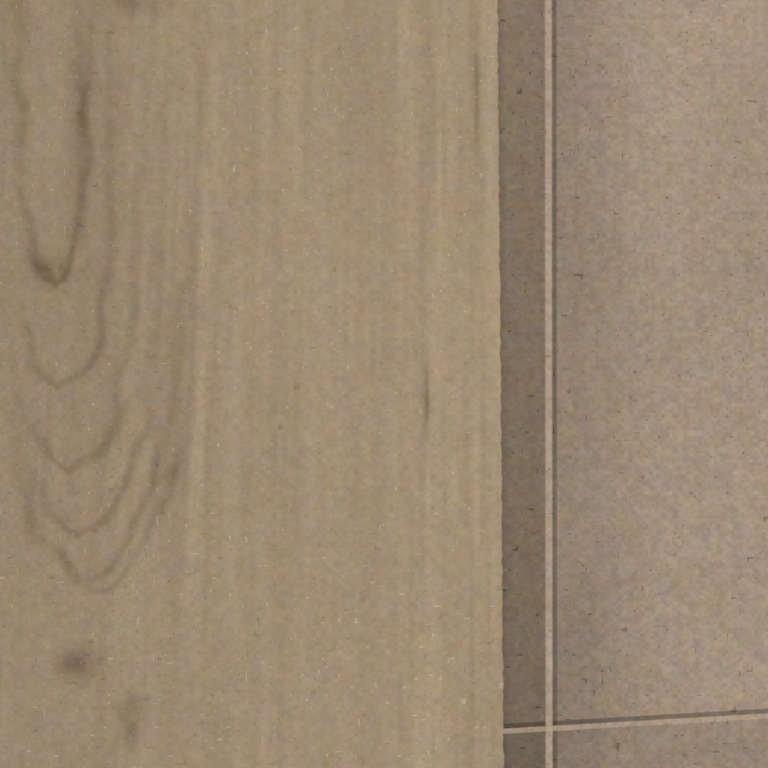
A three.js fragment shader for this texture:

```glsl
// Pale oak board with arched grain, lying beside stone tiles with thin grout lines.
varying vec2 vUv;

const vec3 OAK = vec3(0.625, 0.55, 0.452);
const vec3 GRAIN = vec3(0.43, 0.36, 0.29);
const vec3 STONE = vec3(0.63, 0.558, 0.487);
const vec3 SHADE = vec3(0.485, 0.425, 0.36);
const vec3 GROUT = vec3(0.70, 0.62, 0.54);

float hash(vec2 p) {
  return fract(sin(dot(p, vec2(127.1, 311.7))) * 43758.5453);
}

float noise(vec2 p) {
  vec2 i = floor(p), f = fract(p);
  f = f * f * (3.0 - 2.0 * f);
  return mix(mix(hash(i), hash(i + vec2(1.0, 0.0)), f.x),
             mix(hash(i + vec2(0.0, 1.0)), hash(i + 1.0), f.x), f.y);
}

float fbm(vec2 p) {
  float sum = 0.0, gain = 0.5;
  for (int i = 0; i < 4; i++) {
    sum += gain * noise(p);
    p = p * 2.03 + 17.3;
    gain *= 0.5;
  }
  return sum / 0.9375;
}

// Soft line of a given half width around zero distance
float band(float d, float width) {
  return 1.0 - smoothstep(width * 0.4, width, abs(d));
}

// Soft elliptic mark
float blot(vec2 p, vec2 centre, vec2 size) {
  vec2 q = (p - centre) / size;
  return exp(-dot(q, q));
}

// One growth ring: pointed at the apex, upright further up
float arch(vec2 p, vec2 apex, float spread, float rise, float leftFade) {
  float t = p.y - apex.y;
  float dx = p.x - apex.x;
  float reach = spread * t / (abs(t) + rise);
  float line = exp(-pow((abs(dx) - reach) / 0.009, 2.0));
  float fade = dx < 0.0 ? exp(-max(t, 0.0) * leftFade) : exp(-max(t, 0.0) * 2.3);
  return line * fade * smoothstep(-0.025, 0.0, t);
}

float rings(vec2 p) {
  vec2 q = p + 0.022 * (vec2(noise(p * vec2(28.0, 20.0)), noise(p * 24.0 + 9.0)) - 0.5);
  float sum = 0.0;
  for (int i = 0; i < 6; i++) {
    float k = float(i);
    vec2 apex = vec2(0.07 + 0.011 * k, 0.63 - 0.155 * k + 0.015 * k * k);
    float leftFade = i == 0 ? 2.0 : 9.0;
    sum += arch(q, apex, 0.048 + 0.029 * k, 0.025 + 0.02 * k, leftFade) * (0.75 - 0.05 * k);
  }
  return sum * (0.45 + 0.8 * noise(p * vec2(35.0, 18.0)));
}

// Long fibres, stronger beside the arches
float fibres(vec2 p) {
  float x = p.x - 0.06 * p.y * (1.0 - smoothstep(0.2, 0.45, p.x));
  float broad = noise(vec2(x * 55.0, p.y * 2.2)) - 0.5;
  float fine = noise(vec2(x * 140.0, p.y * 5.0 + 3.0)) - 0.5;
  float side = blot(p, vec2(0.245, 0.35), vec2(0.06, 0.42));
  float edge = smoothstep(0.46, 0.62, p.x);
  return broad * (0.15 + 0.32 * side + 0.10 * edge) + fine * (0.10 + 0.12 * edge);
}

vec3 wood(vec2 p) {
  float marks = blot(p, vec2(0.065, 0.645), vec2(0.025, 0.02)) * 0.5
    + blot(p, vec2(0.10, 0.135), vec2(0.022, 0.02)) * 0.65
    + blot(p, vec2(0.173, 0.065), vec2(0.017, 0.032)) * 0.6
    + blot(p, vec2(0.105, 0.87), vec2(0.01, 0.12)) * 0.4
    + blot(p, vec2(0.185, 1.0), vec2(0.035, 0.018)) * 0.5;
  marks *= 0.4 + 1.1 * noise(p * vec2(70.0, 45.0));
  marks += blot(p, vec2(0.556, 0.48), vec2(0.004, 0.045)) * 0.6;
  marks += blot(p, vec2(0.621, 0.88), vec2(0.004, 0.06)) * 0.45;
  vec3 col = OAK * (0.955 + 0.06 * smoothstep(0.05, 0.4, p.x));
  col *= 0.97 + 0.06 * fbm(p * vec2(7.0, 3.0));
  return mix(col, GRAIN, clamp(rings(p) * 0.75 + marks + fibres(p), -0.12, 0.8));
}

vec3 tiles(vec2 p, float groutX, float groutY) {
  float light = 0.90 + 0.11 * smoothstep(groutX, 0.88, p.x) + 0.03 * (p.y - 0.5);
  light += 0.10 * (fbm(p * 6.0) - 0.5);
  light -= 0.06 * blot(p, vec2(0.75, 0.16), vec2(0.06, 0.09));
  vec3 col = STONE * light;
  col = mix(col, SHADE * (0.95 + 0.12 * p.y), 1.0 - smoothstep(groutX - 0.004, groutX + 0.002, p.x));
  col *= 1.0 - 0.05 * (1.0 - smoothstep(groutY - 0.002, groutY + 0.002, p.y));
  // Grout lines with a dark seam on one side
  col *= 1.0 - 0.22 * band(p.x - groutX - 0.007, 0.005);
  col *= 1.0 - 0.25 * band(p.y - groutY - 0.006, 0.005);
  col = mix(col, GROUT * 0.97, 0.85 * band(p.y - groutY, 0.005));
  return mix(col, GROUT, 0.85 * band(p.x - groutX, 0.0065));
}

void main() {
  vec2 p = vUv;
  float boardX = 0.656 - 0.008 * p.y + 0.002 * (noise(vec2(p.y * 130.0, 4.0)) - 0.5);
  float groutX = 0.715 - 0.001 * p.y;
  float groutY = 0.048 + 0.058 * (p.x - 0.657);
  float stone = smoothstep(boardX - 0.0015, boardX + 0.0015, p.x);
  vec3 col = mix(wood(p), tiles(p, groutX, groutY), stone);
  col *= 1.0 - 0.08 * stone * (1.0 - smoothstep(0.0, 0.012, p.x - boardX));

  // Fine grit, faint colour mottling and scattered pale or dark flecks
  float grit = noise(p * 260.0) + noise(p * 140.0 + 31.0) - 1.0;
  col *= 1.0 + grit * mix(0.055, 0.085, stone);
  vec3 tint = vec3(noise(p * 75.0), noise(p * 75.0 + 40.0), noise(p * 75.0 + 80.0));
  col += (tint - 0.5) * vec3(0.025, 0.02, 0.04);
  float fleck = noise(p * 190.0 + 57.0);
  col += 0.09 * smoothstep(0.88, 1.0, fleck) * (1.0 - 0.5 * stone);
  col -= 0.10 * smoothstep(0.14, 0.0, fleck) * (0.5 + 0.5 * stone);
  gl_FragColor = vec4(col, 1.0);
}
```
